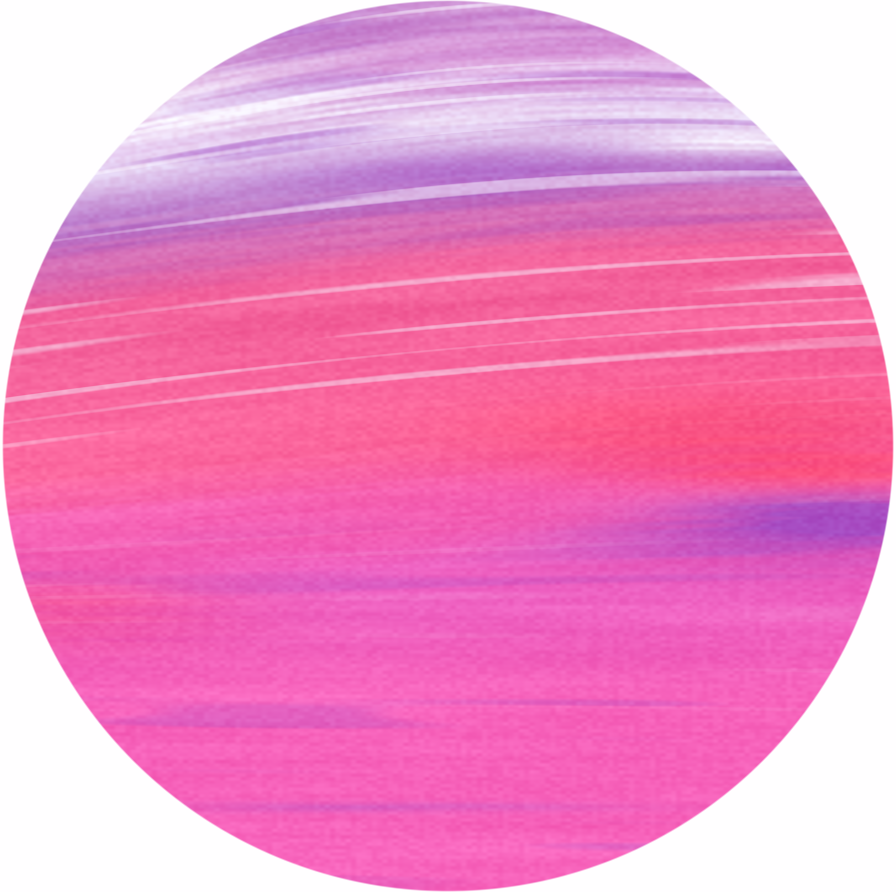
Reproduce this texture procedurally as a Shadertoy shader.

```glsl
// Round canvas disc of dry-brushed paint, from lilac and white down through coral pink to magenta.

float hash(vec2 p) {
    return fract(sin(dot(p, vec2(127.1, 311.7))) * 43758.5453);
}

float valueNoise(vec2 p) {
    vec2 cell = floor(p), f = fract(p);
    f = f * f * (3.0 - 2.0 * f);
    float low = mix(hash(cell), hash(cell + vec2(1, 0)), f.x);
    float high = mix(hash(cell + vec2(0, 1)), hash(cell + vec2(1, 1)), f.x);
    return mix(low, high, f.y);
}

// Long thin hairs of paint: stretched noise in four widths, 0 to 1.
float bristles(vec2 p) {
    float sum = 0.0, weight = 0.34;
    vec2 scale = vec2(1.6, 26.0);
    for (int i = 0; i < 4; i++) {
        sum += weight * valueNoise(p * scale + float(i) * 17.3);
        scale *= vec2(1.7, 2.1);
        weight *= 0.82;
    }
    return sum / 1.03;
}

// Sparse thin ridges: only the crests of the stretched noise remain.
float ridges(vec2 p, vec2 scale, float threshold) {
    return smoothstep(threshold, threshold + 0.2, valueNoise(p * scale));
}

// Soft elliptical daub of colour.
float daub(vec2 p, vec2 center, vec2 radius) {
    vec2 q = (p - center) / radius;
    return exp(-dot(q, q));
}

float band(float x, float start, float end, float soft) {
    return smoothstep(start - soft, start + soft, x) * (1.0 - smoothstep(end - soft, end + soft, x));
}

// Depth across the strokes; x is centred, depth runs from 0 at the top to 1.
float strokeDepth(float x, float depth) {
    float tilt = mix(0.09, -0.01, smoothstep(0.48, 0.76, depth));
    float arch = mix(0.28, 0.05, smoothstep(0.0, 0.32, depth));
    arch *= 1.0 - smoothstep(0.5, 0.75, depth);
    return depth + tilt * x - arch * x * x;
}

// Paint colour by depth; each stop is a colour and its depth.
vec3 paintRamp(float s) {
    vec4 stops[11] = vec4[11](
        vec4(0.80, 0.56, 0.83, 0.00), vec4(0.86, 0.62, 0.86, 0.06),
        vec4(0.91, 0.81, 0.95, 0.11), vec4(0.86, 0.74, 0.91, 0.155),
        vec4(0.74, 0.49, 0.80, 0.20), vec4(0.84, 0.44, 0.72, 0.245),
        vec4(0.96, 0.40, 0.62, 0.30), vec4(0.98, 0.39, 0.61, 0.49),
        vec4(0.97, 0.40, 0.72, 0.56), vec4(0.93, 0.37, 0.75, 0.66),
        vec4(0.97, 0.39, 0.735, 0.80));
    vec3 color = stops[0].rgb;
    for (int i = 1; i < 11; i++)
        color = mix(color, stops[i].rgb, smoothstep(stops[i - 1].w, stops[i].w, s));
    return color;
}

vec3 paint(float x, float depth) {
    float s = strokeDepth(x, depth);
    vec2 place = vec2(x, depth), flow = vec2(x, s);
    float hair = bristles(flow);
    float coarse = valueNoise(flow * vec2(2.2, 38.0) + 5.0);
    float dry = 1.0 - smoothstep(0.18, 0.32, s);
    float ragged = clamp(0.5 + 1.6 * (hair - 0.5), 0.0, 1.0);

    vec3 color = paintRamp(s + (hair - 0.5) * mix(0.045, 0.08, dry));

    // White, violet and red daubs dragged along the strokes.
    vec3 white = vec3(0.97, 0.94, 0.99), violet = vec3(0.62, 0.28, 0.76), red = vec3(0.99, 0.30, 0.45);
    float whiteAmount = daub(place, vec2(-0.27, 0.11), vec2(0.20, 0.055))
                      + 0.8 * daub(place, vec2(0.33, 0.160), vec2(0.14, 0.022))
                      + 0.5 * daub(place, vec2(0.0, 0.125), vec2(0.28, 0.025));
    color = mix(color, white, clamp(whiteAmount * (0.4 + ragged), 0.0, 0.95));

    float violetAmount = 0.65 * daub(place, vec2(0.40, 0.600), vec2(0.23, 0.034))
                       + 0.75 * daub(place, vec2(0.47, 0.575), vec2(0.16, 0.025))
                       + 0.4 * daub(place, vec2(0.03, 0.195), vec2(0.24, 0.025))
                       + 0.4 * daub(place, vec2(0.41, 0.192), vec2(0.13, 0.014));
    color = mix(color, violet, clamp(violetAmount * (0.3 + 1.2 * ragged), 0.0, 0.9));

    float redAmount = 0.75 * daub(place, vec2(0.32, 0.485), vec2(0.27, 0.045))
                    + 0.7 * daub(place, vec2(0.40, 0.525), vec2(0.22, 0.022))
                    + 0.4 * daub(place, vec2(-0.45, 0.685), vec2(0.20, 0.045));
    color = mix(color, red, clamp(redAmount * (0.4 + ragged), 0.0, 0.85));

    // Fine light and dark hairs, strongest in the dry paint at the top.
    color += (hair - 0.5) * mix(vec3(0.06, 0.16, 0.12), vec3(0.22, 0.48, 0.22), dry);
    float purpleHair = ridges(flow + 3.0, vec2(2.5, 75.0), 0.68) * (0.25 + 0.75 * coarse);
    color = mix(color, violet, purpleHair * (0.5 * dry + 0.28 * smoothstep(0.55, 0.65, s)));
    float whiteHair = ridges(flow + 8.0, vec2(2.0, 115.0), 0.72);
    color = mix(color, white, whiteHair * (0.55 * dry + 0.42 * band(s, 0.25, 0.45, 0.04) + 0.08));

    // Long violet line low on the disc.
    float lowLine = daub(place, vec2(-0.08, 0.905), vec2(0.28, 0.006));
    color = mix(color, violet, lowLine * 0.5 * ragged);

    // Woven canvas grain.
    float grain = valueNoise(place * vec2(170.0, 260.0)) - 0.5;
    return color + grain * vec3(0.025, 0.07, 0.05);
}

void mainImage(out vec4 fragColor, in vec2 fragCoord) {
    vec2 p = (fragCoord - 0.5 * iResolution.xy) / iResolution.y;
    float edge = 1.2 / iResolution.y;
    float disc = 1.0 - smoothstep(-edge, edge, length(p) - 0.499);
    vec3 color = clamp(paint(p.x, 0.5 - p.y), 0.0, 1.0);
    fragColor = vec4(mix(vec3(1.0, 0.995, 1.0), color, disc), 1.0);
}
```
